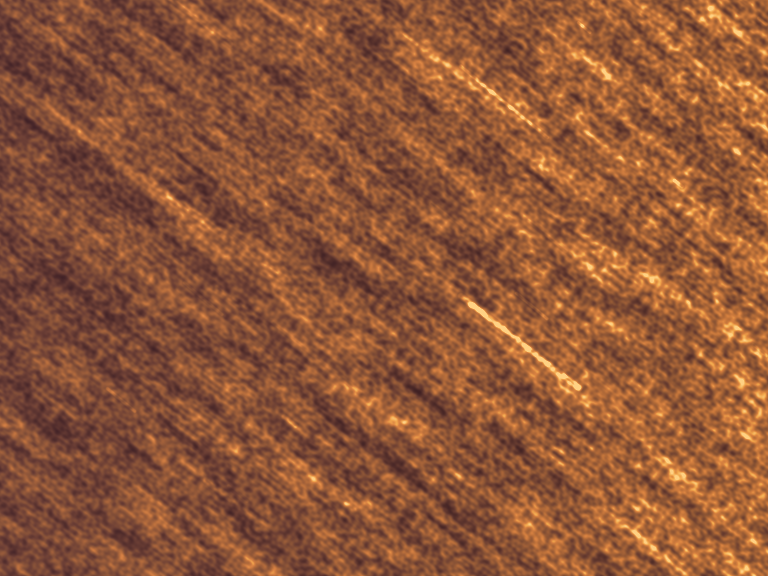
Write a WebGL 1 fragment shader that draws this texture.

```glsl
precision highp float;
// Brushed copper under a microscope: slanted grain, fine streaks and bright scratches.

uniform vec2 u_resolution;

const float BRUSH_ANGLE = -0.66;
const float NOISE_GAIN = 4.6; // brings gradient noise to about unit deviation
const int SCRATCH_COUNT = 30;

vec2 hash2(vec2 cell) {
  vec3 h = fract(cell.xyx * vec3(0.1031, 0.1030, 0.0973));
  h += dot(h, h.yzx + 33.33);
  return fract((h.xx + h.yz) * h.zy);
}

vec2 gradientAt(vec2 cell) {
  float angle = 6.2832 * hash2(cell).x;
  return vec2(cos(angle), sin(angle));
}

float gradientNoise(vec2 p) {
  vec2 cell = floor(p);
  vec2 f = p - cell;
  vec2 blend = f * f * f * (f * (f * 6.0 - 15.0) + 10.0);
  vec2 e = vec2(1.0, 0.0);
  float a = dot(gradientAt(cell), f);
  float b = dot(gradientAt(cell + e), f - e);
  float c = dot(gradientAt(cell + e.yx), f - e.yx);
  float d = dot(gradientAt(cell + 1.0), f - 1.0);
  return mix(mix(a, b, blend.x), mix(c, d, blend.x), blend.y);
}

// Noise with separate frequencies along and across the brushing.
float layer(vec2 brush, vec2 frequency, float seed) {
  return NOISE_GAIN * gradientNoise(brush * frequency + seed);
}

// x runs along the brushing, y across it.
vec2 toBrush(vec2 p, float angle) {
  vec2 along = vec2(cos(angle), sin(angle));
  return vec2(dot(p, along), dot(p, vec2(-along.y, along.x)));
}

// Soft line centred on the origin; 1 on its axis, 0 outside.
float scratch(vec2 p, float halfLength, float width) {
  float d = length(vec2(max(abs(p.x) - halfLength, 0.0), p.y));
  return 1.0 - smoothstep(0.2 * width, width, d);
}

float scatteredScratches(vec2 p, float aspect) {
  float sum = 0.0;
  for (int i = 0; i < SCRATCH_COUNT; i++) {
    float id = float(i);
    vec2 center = hash2(vec2(id, 17.0)) * vec2(aspect, 1.0);
    vec2 shape = hash2(vec2(id, 43.0));
    float halfLength = mix(0.008, 0.12, shape.x * shape.x);
    float width = mix(0.004, 0.009, shape.y);
    vec2 q = toBrush(p - center, BRUSH_ANGLE + 0.08 * (shape.y - 0.5));
    sum += scratch(q, halfLength, width) * mix(0.6, 1.5, hash2(vec2(id, 71.0)).x);
  }
  return sum;
}

// Metal colour by tone, from brown shadow to pale gold.
vec3 copper(float tone) {
  vec3 color = mix(vec3(0.25, 0.13, 0.14), vec3(0.43, 0.25, 0.20), clamp((tone - 0.25) / 0.18, 0.0, 1.0));
  color = mix(color, vec3(0.53, 0.32, 0.21), clamp((tone - 0.43) / 0.10, 0.0, 1.0));
  color = mix(color, vec3(0.62, 0.37, 0.22), clamp((tone - 0.53) / 0.09, 0.0, 1.0));
  color = mix(color, vec3(0.72, 0.43, 0.23), clamp((tone - 0.62) / 0.10, 0.0, 1.0));
  color = mix(color, vec3(0.85, 0.51, 0.26), clamp((tone - 0.72) / 0.13, 0.0, 1.0));
  color = mix(color, vec3(0.94, 0.64, 0.30), clamp((tone - 0.85) / 0.09, 0.0, 1.0));
  return mix(color, vec3(1.0, 0.82, 0.52), clamp((tone - 0.94) / 0.14, 0.0, 1.0));
}

void main() {
  vec2 p = gl_FragCoord.xy / u_resolution.y;
  float aspect = u_resolution.x / u_resolution.y;
  float side = p.x / aspect - 0.5;
  vec2 brush = toBrush(p, BRUSH_ANGLE) + 4.0;
  brush.y += 0.003 * gradientNoise(brush * 9.0);

  // Mottled grain, nearly round when fine and stretched when coarse
  float grain = 0.42 * layer(brush, vec2(42.0, 56.0), 3.7);
  grain += 0.48 * layer(brush, vec2(90.0, 112.0), 11.3);
  grain += 0.36 * layer(brush, vec2(11.0, 25.0), 23.1);

  // Long brushed streaks, from broad bands to hairlines
  float streaks = 0.34 * layer(brush, vec2(2.6, 17.0), 61.7);
  streaks += 0.36 * layer(brush, vec2(4.5, 50.0), 31.9);
  streaks += 0.26 * layer(brush, vec2(6.0, 120.0), 47.3);

  // Light falls from the right and picks out more contrast there
  float light = 1.7 * side;
  float relief = (grain + streaks) * (1.0 + 0.35 * side);

  // Scattered scratches and two prominent ones, broken up by the grain
  float marks = 0.9 * scatteredScratches(p, aspect);
  marks += 3.0 * scratch(toBrush(p - vec2(0.903, 0.406), BRUSH_ANGLE), 0.130, 0.0075);
  marks += 1.3 * scratch(toBrush(p - vec2(0.385, 0.597), BRUSH_ANGLE + 0.04), 0.140, 0.010);
  marks *= clamp(0.95 + 0.2 * grain, 0.5, 1.3);

  float level = light + relief + marks - 0.13;
  float tone = 0.568 + 0.122 * level + 0.010 * level * level;
  vec3 color = copper(tone);
  color.b -= 0.025 * side; // cooler shadows on the left
  gl_FragColor = vec4(color, 1.0);
}
```
